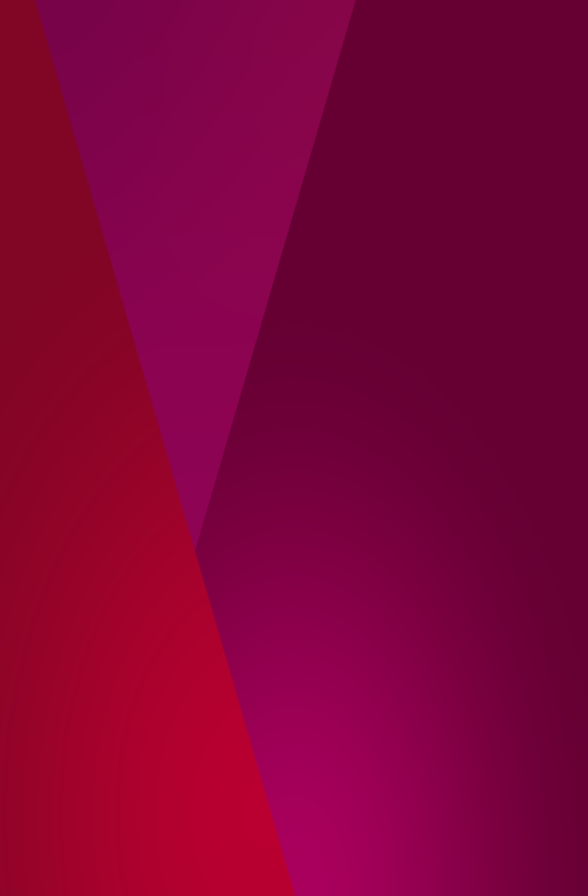
Write a Shadertoy shader that draws this background.

```glsl
// Three flat facets meeting at one point: a red panel at the left, a purple
// wedge hanging from the top, and a dark plum panel at the right.
// Slanted half-planes cut the facets; soft radial glows light them from below.

// Soft light: 1 at the centre, fading to 0 at the given radius
float glow(vec2 p, vec2 centre, vec2 stretch, float radius) {
    return 1.0 - smoothstep(0.0, radius, length((p - centre) * stretch));
}

// Smooth coverage of the side where d is positive
float cover(float d) {
    return smoothstep(-1.0, 1.0, d * iResolution.x / 1.2);
}

void mainImage(out vec4 fragColor, in vec2 fragCoord) {
    vec2 uv = fragCoord / iResolution.xy;

    // Plum panel with a magenta glow rising from the bottom
    float magentaLight = glow(uv, vec2(0.50, 0.0), vec2(1.2, 1.0), 0.67);
    vec3 plum = mix(vec3(0.400, 0.0, 0.200), vec3(0.665, 0.0, 0.365), magentaLight);

    // Purple wedge, brighter toward its tip and pinker along its right edge
    float wedgeEdge = 0.333 + 0.4444 * (uv.y - 0.388);
    vec3 purple = mix(vec3(0.560, 0.010, 0.330), vec3(0.470, 0.010, 0.285),
                      smoothstep(0.35, 1.05, uv.y));
    purple += vec3(0.055, 0.010, 0.0) * smoothstep(0.5, 0.0, wedgeEdge - uv.x)
            * smoothstep(0.4, 1.0, uv.y);

    // Red panel, lit near the lower part of its slanted edge
    float redLight = glow(uv, vec2(0.45, 0.09), vec2(1.05, 1.0), 0.75);
    vec3 red = mix(vec3(0.505, 0.020, 0.145), vec3(0.725, 0.0, 0.190), redLight);

    // Stack the facets
    float redEdge = 0.502 - 0.4425 * uv.y;
    vec3 colour = mix(plum, purple, cover(wedgeEdge - uv.x));
    colour = mix(colour, red, cover(redEdge - uv.x));

    fragColor = vec4(colour, 1.0);
}
```
